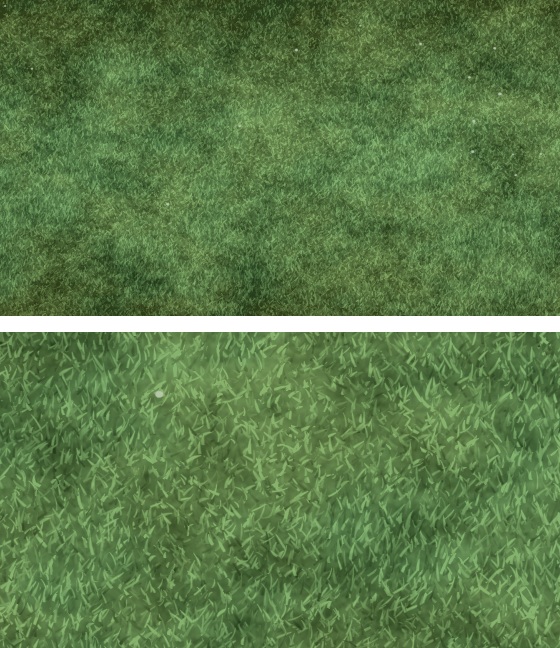
Top: the whole. Bottom: its middle third, enlarged.
A Shadertoy shader for this texture:

```glsl
// A mown lawn seen from above at a slant: short blades, soft clumps, a few tiny white flowers.
#define SHADE_COLOR vec3(0.19, 0.28, 0.13)
#define LIGHT_COLOR vec3(0.47, 0.63, 0.38)
#define FLOWER_COLOR vec3(0.74, 0.80, 0.70)
#define WARM_SHIFT vec3(0.05, 0.00, -0.02)
#define BLADE_LAYERS 9
#define BLADE_CELL 0.0175
#define BLADE_WIDTH 0.0023
#define BLADE_CONTRAST 1.05
#define CLUMP_CONTRAST 0.85
#define BAND_CONTRAST 0.38
#define FLOWER_CELL 0.08
#define FLOWER_SHARE 0.13

// Three random values per point, without sine
vec3 hash3(vec2 p) {
    vec3 q = fract(p.xyx * vec3(0.1031, 0.1030, 0.0973));
    q += dot(q, q.yxz + 33.33);
    return fract((q.xxy + q.yzz) * q.zyx);
}

float valueNoise(vec2 p) {
    vec2 cell = floor(p), f = fract(p);
    f = f * f * (3.0 - 2.0 * f);
    float low = mix(hash3(cell).x, hash3(cell + vec2(1, 0)).x, f.x);
    float high = mix(hash3(cell + vec2(0, 1)).x, hash3(cell + 1.0).x, f.x);
    return mix(low, high, f.y);
}

float fbm(vec2 p) {
    float sum = 0.0, weight = 0.5;
    for (int i = 0; i < 5; i++) {
        sum += weight * valueNoise(p);
        p = mat2(1.6, 1.2, -1.2, 1.6) * p + 7.3;
        weight *= 0.56;
    }
    return sum / 1.07;
}

// Tone of the short blades over the shaded ground, painted from far to near
float bladeTone(vec2 p, float leafiness, float pixel) {
    float tone = -0.28;
    float spread = mix(1.2, 2.6, leafiness);
    float size = mix(1.12, 0.85, p.y) * mix(1.1, 0.85, leafiness);
    for (int layer = 0; layer < BLADE_LAYERS; layer++) {
        float n = float(layer);
        vec2 grid = p / BLADE_CELL + n * vec2(0.37, 0.61);
        vec2 home = floor(grid);
        for (int j = 1; j >= -1; j--)
        for (int i = -1; i <= 1; i++) {
            vec2 id = home + vec2(i, j);
            vec3 rnd = hash3(id + n * 57.0 + 200.0);
            vec3 look = hash3(id + n * 31.0 + 700.0);
            float lean = (rnd.z - 0.5) * spread + 0.12;
            vec2 axis = vec2(sin(lean), cos(lean));
            vec2 d = (grid - id - rnd.xy) * BLADE_CELL;
            float halfLength = BLADE_CELL * mix(0.22, 0.65, look.x) * size;
            float along = dot(d, axis) / halfLength;
            float bend = (look.z - 0.5) * 0.003 * along * along;
            float across = abs(dot(d, vec2(axis.y, -axis.x)) - bend);
            float taper = 1.0 - smoothstep(-0.2, 1.1, along) * 0.8;
            float halfWidth = BLADE_WIDTH * mix(0.3, 0.75, look.z) * taper;
            float cover = smoothstep(pixel, -pixel, across - halfWidth)
                        * smoothstep(1.0, 0.8, abs(along));
            float shade = (look.y - 0.5) * BLADE_CONTRAST + 0.1 * along;
            tone = mix(tone, shade, cover);
        }
    }
    return tone;
}

// Sparse round flower heads, gathered where the clump mask is high
float flowers(vec2 p, float pixel) {
    vec2 grid = p / FLOWER_CELL;
    vec2 id = floor(grid);
    vec3 rnd = hash3(id + 411.0);
    float gather = smoothstep(0.45, 0.7, valueNoise(id * 0.22 + 5.0));
    vec2 d = (grid - id - 0.2 - 0.6 * rnd.xy) * FLOWER_CELL;
    float radius = mix(0.003, 0.0055, rnd.x);
    float edge = length(d * vec2(1.0, 1.2)) - radius;
    return smoothstep(pixel, -pixel, edge) * step(rnd.z, FLOWER_SHARE * gather);
}

void mainImage(out vec4 fragColor, in vec2 fragCoord) {
    float pixel = 1.0 / iResolution.y;
    vec2 p = fragCoord * pixel;
    float side = fragCoord.x / iResolution.x - 0.5;

    // Broad light: bright middle band, dim upper and lower rims
    float rim = (p.y - 0.47) * 2.0;
    float band = 0.37 - rim * rim - 0.5 * side * side;

    // Clumps are wider than tall because the ground is seen at a slant
    vec2 ground = p * vec2(1.0, 1.5);
    float clump = fbm(ground * 5.0 + 3.0) - 0.5;
    float mottle = fbm(ground * 26.0 + 40.0) - 0.5;
    float grain = valueNoise(p * 190.0 + 11.0) - 0.5;
    float leafiness = smoothstep(0.2, 0.8, fbm(ground * 6.0 + 19.0));

    float tone = 0.60 + BAND_CONTRAST * band + CLUMP_CONTRAST * (clump + 0.8 * mottle);
    tone += bladeTone(p, leafiness, pixel) + 0.25 * grain;
    tone = clamp(tone, -0.12, 1.2);
    vec3 color = mix(SHADE_COLOR, LIGHT_COLOR, tone);

    // Leafy patches and rims turn olive, grassy hollows a cooler green
    float warmth = 0.7 * (leafiness - 0.5) + 0.5 * (rim * rim - 0.33) + 0.5 * clump;
    color += WARM_SHIFT * warmth;

    color = mix(color, FLOWER_COLOR, 0.9 * flowers(p, pixel));
    fragColor = vec4(clamp(color, 0.0, 1.0), 1.0);
}
```
